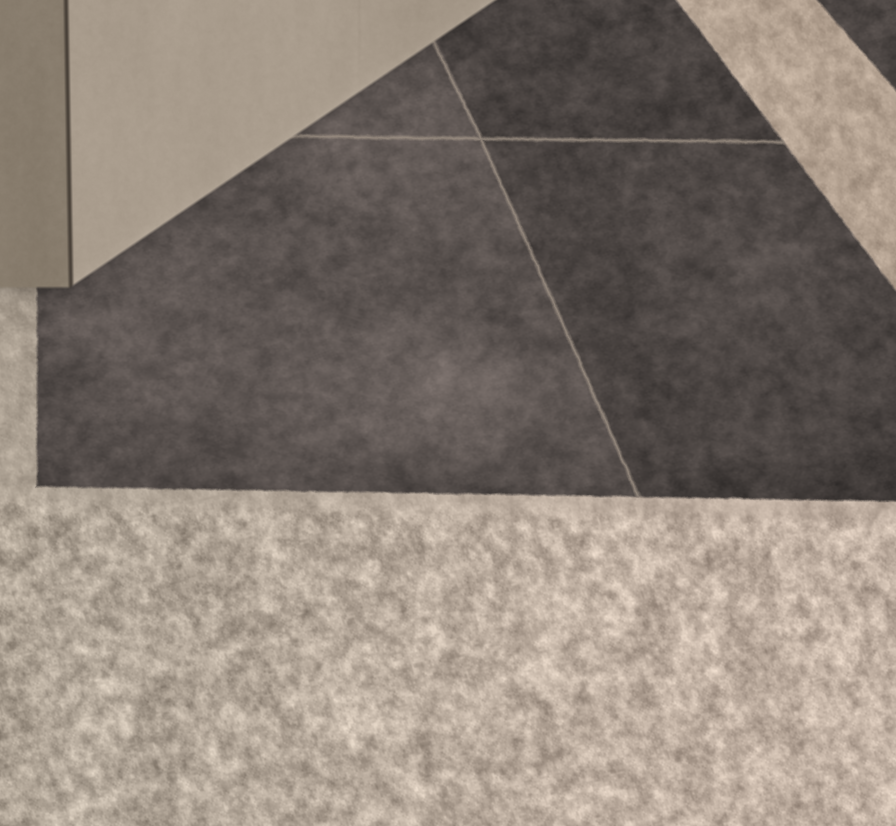
A Shadertoy shader for this texture:

```glsl
// Dark polished stone slabs set in a speckled pale floor, beside a smooth wall panel.
// Half-planes cut out each surface; layered value noise gives the stone its grain,
// and thin line segments draw the joints. Units: canvas height = 1.

float hash(vec2 p) {
    vec3 q = fract(vec3(p.xyx) * 0.1031);
    q += dot(q, q.yzx + 33.33);
    return fract((q.x + q.y) * q.z);
}

float noise(vec2 p) {
    vec2 i = floor(p), f = fract(p);
    f = f * f * (3.0 - 2.0 * f);
    return mix(mix(hash(i), hash(i + vec2(1, 0)), f.x),
               mix(hash(i + vec2(0, 1)), hash(i + vec2(1, 1)), f.x), f.y);
}

// Zero-centred sum of four rotated octaves
float grain(vec2 p) {
    float sum = 0.0, amp = 0.4;
    for (int i = 0; i < 4; i++) {
        sum += amp * (noise(p) - 0.5);
        p = mat2(0.8, 0.6, -0.6, 0.8) * p * 1.9 + 17.3;
        amp *= 0.75;
    }
    return sum;
}

// Signed distance to the line a-b, positive on its left
float side(vec2 p, vec2 a, vec2 b) {
    vec2 d = normalize(b - a);
    return dot(p - a, vec2(-d.y, d.x));
}

float segment(vec2 p, vec2 a, vec2 b) {
    vec2 d = b - a;
    return length(p - a - d * clamp(dot(p - a, d) / dot(d, d), 0.0, 1.0));
}

// Soft round patch of light
float patchAt(vec2 p, vec2 centre, vec2 size) {
    vec2 d = (p - centre) / size;
    return exp(-dot(d, d));
}

float cover(float d) {
    float w = max(0.0025, 0.8 / iResolution.y);
    return smoothstep(-w, w, d);
}

vec3 floorColour(vec2 p, float slabEdge) {
    float speck = grain(mat2(0.8, -0.6, 0.6, 0.8) * p * vec2(62, 54));
    float blotch = grain(p * 9.0 + 4.0);
    float border = smoothstep(-0.035, -0.008, slabEdge);
    vec3 c = mix(vec3(0.69, 0.645, 0.59), vec3(0.755, 0.69, 0.635), smoothstep(0.0, 1.0, p.x));
    c += vec3(1.0, 0.98, 0.94) * (speck * mix(0.44, 0.24, border) + blotch * 0.09);
    // Faint joint continuing the left side of the slabs
    c -= 0.035 * exp(-abs(p.x - 0.045) * 250.0);
    return c - 0.03 * (1.0 - smoothstep(0.03, 0.05, p.x));
}

vec3 slabColour(vec2 p, float diagonal, float rowJoint) {
    float right = cover(-diagonal), upper = cover(rowJoint);
    float tone = mix(0.345, 0.295, right) - 0.015 * upper * right;
    tone += 0.085 * patchAt(p, vec2(0.50, 0.53), vec2(0.14, 0.07));
    tone += 0.05 * patchAt(p, vec2(0.24, 0.60), vec2(0.12, 0.08));
    tone += 0.06 * patchAt(p, vec2(0.49, 0.80), vec2(0.12, 0.06)) * (1.0 - right);
    tone += 0.04 * patchAt(p, vec2(0.92, 0.66), vec2(0.11, 0.09));
    tone -= 0.045 * exp(-(p.y - 0.40) * 35.0);
    tone -= 0.035 * exp(-(p.x - 0.045) * 30.0);
    tone += 0.15 * grain(p * vec2(50, 60)) + 0.11 * grain(p * 15.0 + 8.0);
    return tone * vec3(1.0, 0.915, 0.88);
}

vec3 wallColour(vec2 p, float lip) {
    float seam = p.x - mix(0.086, 0.080, (p.y - 0.65) / 0.35);
    vec3 c = mix(vec3(0.53, 0.485, 0.425), vec3(0.66, 0.61, 0.55), cover(seam));
    c += 0.035 * grain(p * vec2(24, 5)) + 0.03 * grain(p * 130.0);
    c -= 0.025 * smoothstep(0.38, 0.55, p.x);
    c -= 0.02 * cover(0.0015 - abs(p.x - 0.435)) * smoothstep(0.88, 0.97, p.y);
    c += 0.04 * exp(-abs(lip) * 160.0);
    return mix(c, vec3(0.25, 0.22, 0.19), 0.9 * cover(0.0025 - abs(seam)));
}

void mainImage(out vec4 fragColor, in vec2 fragCoord) {
    vec2 p = fragCoord / iResolution.y;
    // Slight wear along the stone edges
    vec2 q = p + 0.003 * vec2(grain(p * 90.0), grain(p * 90.0 + 31.0));

    float front = side(q, vec2(0.045, 0.411), vec2(1.085, 0.393));
    float flank = side(q, vec2(1.085, 0.647), vec2(0.819, 1.0));
    float slab = min(min(q.x - 0.045, front), flank);
    float corner = side(q, vec2(0.989, 1.0), vec2(1.085, 0.89));
    float lip = side(p, vec2(0.092, 0.657), vec2(0.600, 1.0));
    float wall = min(p.y - 0.652, lip);

    vec2 crossing = vec2(0.582, 0.833);
    float diagonal = side(p, vec2(0.774, 0.397), crossing);
    float rowJoint = side(p, vec2(0.34, 0.835), vec2(0.95, 0.828));

    // Pale floor, with the strip beyond the slabs a little browner
    vec3 c = floorColour(p, front);
    c -= vec3(0.055, 0.06, 0.07) * cover(-flank);
    c = mix(c, slabColour(p, diagonal, rowJoint), cover(max(slab, corner)));

    // Pale joints between slabs
    float joint = min(segment(q, vec2(0.774, 0.397), crossing),
                      segment(q, crossing, vec2(0.525, 0.949)));
    joint = min(joint, segment(q, vec2(0.34, 0.835), vec2(0.95, 0.828)));
    c = mix(c, vec3(0.62, 0.57, 0.52), 0.85 * cover(0.0018 - joint) * cover(slab));

    // Contact shade below the wall, then the wall itself
    c *= 1.0 - 0.14 * exp(-max(-wall, 0.0) * 110.0);
    c = mix(c, wallColour(p, lip), cover(wall));
    fragColor = vec4(clamp(c, 0.0, 1.0), 1.0);
}
```
